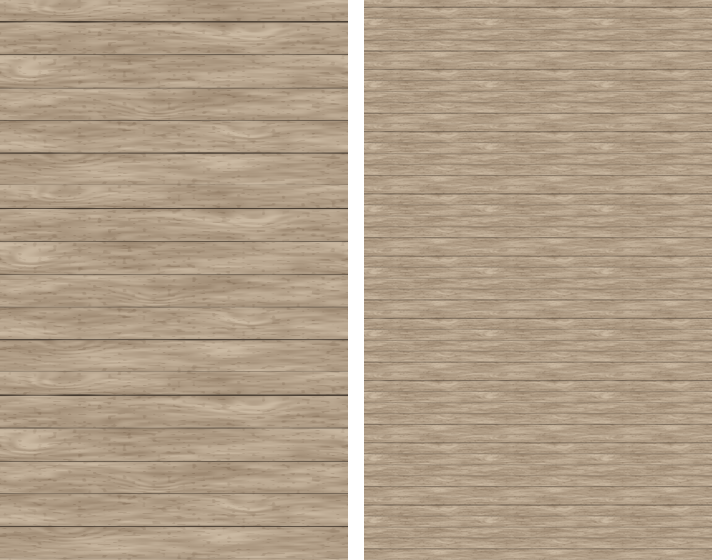
Left: one tile. Right: repeated 3 by 3.
Give the GLSL for this texture, as a Shadertoy shader.

```glsl
// Weathered oak boards laid flat: a course of six boards, stacked three times.
// Each board gets wrapped, stretched noise for its grain, growth rings bent
// around one knot, and a dark uneven joint along its edges.

const float COURSES = 3.0;
const int BOARDS = 6;
const float COURSE_OFFSET = 0.010;

// Joint heights within a course, and how dark and wide each joint is.
const float JOINT_Y[7] = float[7](0.0, 0.170, 0.345, 0.518, 0.697, 0.873, 1.0);
const float JOINT_DEPTH[7] = float[7](0.40, 0.90, 0.68, 0.72, 0.72, 1.0, 0.40);

// Knot per board: x, height within the board, paleness.
const vec3 KNOTS[6] = vec3[6](
    vec3(0.20, 0.85, -0.15), vec3(0.72, 0.60, 0.75), vec3(0.45, 0.30, 0.10),
    vec3(0.08, 0.45, 0.70), vec3(0.74, 0.65, 0.45), vec3(0.17, 0.50, -0.25));

const vec3 WOOD_DARK = vec3(0.62, 0.54, 0.45);
const vec3 WOOD_LIGHT = vec3(0.77, 0.70, 0.61);
const vec3 JOINT_COLOR = vec3(0.25, 0.21, 0.17);

float hash(vec3 p) {
    p = fract(p * 0.1031);
    p += dot(p, p.zyx + 31.32);
    return fract((p.x + p.y) * p.z);
}

// Value noise on a grid of cells per canvas; x wraps after cells.x cells.
float grainNoise(vec2 p, vec2 cells, float seed) {
    p *= cells;
    vec2 i = floor(p), f = fract(p);
    f = f * f * (3.0 - 2.0 * f);
    float x0 = mod(i.x, cells.x), x1 = mod(i.x + 1.0, cells.x);
    float low = mix(hash(vec3(x0, i.y, seed)), hash(vec3(x1, i.y, seed)), f.x);
    float high = mix(hash(vec3(x0, i.y + 1.0, seed)), hash(vec3(x1, i.y + 1.0, seed)), f.x);
    return mix(low, high, f.y);
}

// Soft oval around a knot, wrapped in x.
float knotShape(vec2 p, vec2 center, vec2 radius) {
    vec2 d = p - center;
    d.x = fract(d.x + 0.5) - 0.5;
    d /= radius;
    return exp(-dot(d, d));
}

// p: x across the canvas, y above the board's lower joint in canvas heights.
vec3 boardColor(vec2 p, float across, vec3 knot, float seed) {
    vec2 local = vec2(p.x, across);
    float bend = knotShape(local, knot.xy, vec2(0.10, 0.35));
    float heart = knotShape(local, knot.xy, vec2(0.045, 0.18));

    // Fibres drift slowly and swerve near the knot.
    float drift = grainNoise(p, vec2(5.0, 30.0), seed) - 0.5;
    vec2 q = p + vec2(0.0, 0.008 * drift + 0.008 * bend);

    float broad = grainNoise(q, vec2(3.0, 50.0), seed + 11.0) - 0.5;
    float streak = grainNoise(q, vec2(8.0, 130.0), seed + 23.0) - 0.5;
    float fibre = grainNoise(q, vec2(22.0, 300.0), seed + 37.0) - 0.5;
    float fleck = grainNoise(q, vec2(70.0, 330.0), seed + 53.0);
    float pores = smoothstep(0.68, 0.95, fleck);

    float phase = across * 4.0 + 3.0 * grainNoise(p, vec2(4.0, 24.0), seed + 71.0) + 2.5 * bend;
    float rings = sin(6.2832 * phase) * mix(0.07, 0.22, bend);

    float tone = 0.58 + 0.70 * broad + 0.60 * streak + 0.55 * fibre + rings;
    tone += 0.55 * knot.z * heart - 0.38 * pores;
    tone += 0.12 * (hash(vec3(seed, 3.0, 8.0)) - 0.5) + 0.12 * (across - 0.5);
    return mix(WOOD_DARK, WOOD_LIGHT, clamp(tone, -0.6, 1.15));
}

// Dark line plus a faint shadow; distances are in canvas heights.
float jointMask(float x, float dist, float depth, float seed, float pixel) {
    float wear = grainNoise(vec2(x, 0.5), vec2(9.0, 1.0), seed);
    float halfWidth = 0.0013 * depth * mix(0.65, 1.15, wear);
    float line = 1.0 - smoothstep(halfWidth - 0.5 * pixel, halfWidth + 0.5 * pixel, dist);
    float shadow = 0.22 * exp(-dist / 0.0022);
    return depth * mix(0.70, 1.0, wear) * max(line, shadow);
}

void mainImage(out vec4 fragColor, in vec2 fragCoord) {
    vec2 uv = fragCoord / iResolution.xy;
    float v = fract(uv.y * COURSES - COURSE_OFFSET);

    // Find the board this point lies on.
    int board = 0;
    for (int i = 1; i < BOARDS; i++) {
        if (v >= JOINT_Y[i]) board = i;
    }
    float bottom = JOINT_Y[board], top = JOINT_Y[board + 1];
    float across = (v - bottom) / (top - bottom);
    vec2 p = vec2(uv.x, (v - bottom) / COURSES);
    vec3 color = boardColor(p, across, KNOTS[board], float(board) * 7.0 + 2.0);

    // Shade the nearest joint, shared by the boards on both sides.
    int joint = across < 0.5 ? board : board + 1;
    float dist = abs(v - JOINT_Y[joint]) / COURSES;
    float jointSeed = float(joint % BOARDS) + 90.0;
    float mask = jointMask(uv.x, dist, JOINT_DEPTH[joint], jointSeed, 1.0 / iResolution.y);
    fragColor = vec4(mix(color, JOINT_COLOR, mask), 1.0);
}
```
